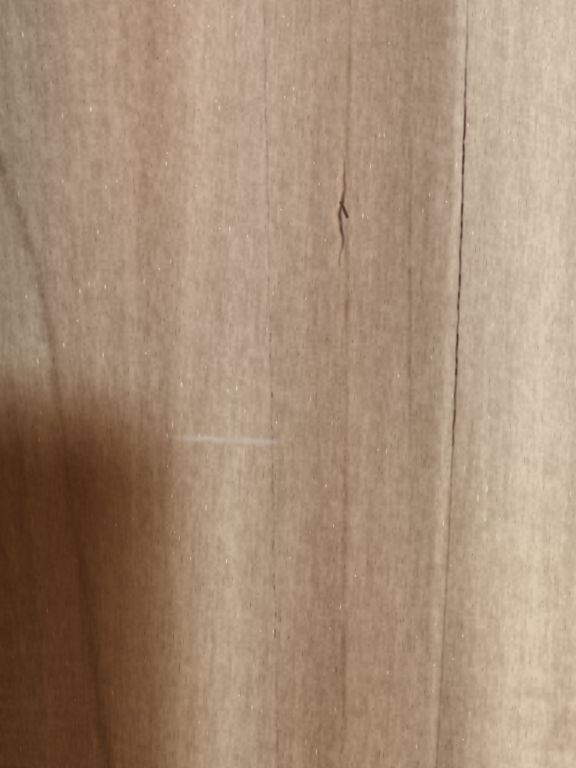
Reproduce this texture procedurally as a Shadertoy shader.

```glsl
// Planed pale wood boards with near-vertical grain, a soft brown shadow at lower left,
// dark glue seams, a small crack and a chalky scratch. Stretched value noise makes
// the fibres, a jittered grid makes the flecks, and thin gaussian bands make the seams.

#define WOOD_DARK vec3(0.57, 0.475, 0.39)
#define WOOD_PALE vec3(0.82, 0.75, 0.67)
#define SHADOW_TINT vec3(0.56, 0.395, 0.27)
#define CRACK_COLOR vec3(0.27, 0.17, 0.12)
#define CHALK_COLOR vec3(0.78, 0.72, 0.69)
#define STREAK_CONTRAST 0.17
#define FIBRE_CONTRAST 0.17
#define CURL_CONTRAST 0.16
#define FLECK_GRID vec2(125.0, 75.0)

float hash(vec2 p) {
    vec3 q = fract(p.xyx * vec3(0.1031, 0.1030, 0.0973));
    q += dot(q, q.yzx + 33.33);
    return fract((q.x + q.y) * q.z);
}

float noise(vec2 p) {
    vec2 i = floor(p), f = fract(p);
    f = f * f * (3.0 - 2.0 * f);
    return mix(mix(hash(i), hash(i + vec2(1, 0)), f.x),
               mix(hash(i + vec2(0, 1)), hash(i + vec2(1, 1)), f.x), f.y);
}

// Noise centred on zero
float grain(vec2 p) { return noise(p) - 0.5; }

// Soft line of the given half width
float band(float d, float width) { return exp(-d * d / (width * width)); }

float segment(vec2 p, vec2 a, vec2 b) {
    vec2 ab = b - a;
    return length(p - a - ab * clamp(dot(p - a, ab) / dot(ab, ab), 0.0, 1.0));
}

// Short upright dashes of varied strength in a share of the grid cells
float dashes(vec2 q, float share) {
    q.y += 7.0 * hash(vec2(floor(q.x), 3.0));
    vec2 cell = floor(q), f = fract(q) - 0.5;
    float rnd = hash(cell + 17.0);
    float across = abs(f.x - 0.4 * (hash(cell + 5.0) - 0.5));
    float reach = mix(0.15, 0.48, hash(cell + 41.0));
    return step(1.0 - share, rnd) * mix(0.3, 1.0, hash(cell + 63.0))
         * smoothstep(0.30, 0.0, across) * smoothstep(reach, 0.0, abs(f.y));
}

// Tone of the bare boards: 0 is dark wood, 1 is pale wood
float woodTone(vec2 uv, vec2 fib) {
    float tone = 0.27 + 0.25 * band(uv.x - 0.38, 0.10) + 0.72 * smoothstep(0.72, 0.92, uv.x);
    tone -= 0.16 * smoothstep(0.14, 0.0, uv.x);
    tone += 0.12 * smoothstep(0.5, 0.9, uv.y) * smoothstep(0.04, 0.2, uv.x) * smoothstep(0.8, 0.5, uv.x);
    tone -= 0.10 * smoothstep(0.3, 0.0, uv.y);
    tone += STREAK_CONTRAST * grain(fib * vec2(15.0, 1.2));
    tone += STREAK_CONTRAST * grain(fib * vec2(52.0, 2.6) + 9.0);
    tone += FIBRE_CONTRAST * 0.8 * grain(fib * vec2(140.0, 12.0) + 31.0);
    tone += FIBRE_CONTRAST * 1.2 * grain(fib * vec2(220.0, 70.0) + 57.0);
    tone += FIBRE_CONTRAST * grain(uv * vec2(190.0, 250.0));

    // Ripples across the grain, strongest in the lower corners
    float corner = smoothstep(0.5, 0.1, uv.y) * smoothstep(0.25, 0.45, abs(uv.x - 0.5));
    float bend = 0.05 * noise(uv * 6.0);
    tone += CURL_CONTRAST * corner * grain(vec2(uv.x * 12.0, (uv.y + bend) * 85.0));
    tone += CURL_CONTRAST * 0.8 * grain(vec2(uv.x * 55.0, (uv.y + uv.x * 0.3) * 110.0));
    return tone;
}

void mainImage(out vec4 fragColor, in vec2 fragCoord) {
    vec2 uv = fragCoord / iResolution.xy;
    float drop = 1.0 - uv.y;

    // Fibre space leans with the boards
    float lean = mix(0.12, -0.05, smoothstep(0.0, 0.4, uv.x));
    vec2 fib = vec2(uv.x + (uv.y - 0.5) * lean, uv.y);
    float tone = woodTone(uv, fib);

    // Seam positions
    float bow = max(uv.y - 0.55, 0.0);
    float leftSeam = uv.x - (0.188 - 0.18 * uv.y - 0.8 * bow * bow);
    float midSeam = uv.x - (0.458 + 0.025 * drop);
    float rightSeam = uv.x - (0.812 - 0.03 * drop - 0.024 * drop * drop);
    rightSeam += 0.0015 * grain(vec2(5.0, uv.y * 70.0));
    float darkStreak = uv.x - (0.607 - 0.012 * drop);

    // Soft streaks and pale strips beside the seams
    tone -= 0.30 * band(leftSeam, 0.012) * (0.4 + noise(fib * vec2(40.0, 9.0)));
    tone -= 0.28 * band(darkStreak, 0.005) * (0.3 + noise(vec2(2.0, uv.y * 30.0)));
    tone -= 0.38 * band(uv.x - 0.712, 0.004) * band(uv.y - 0.60, 0.18) * (0.2 + noise(fib * vec2(1.0, 60.0)));
    tone -= 0.12 * band(uv.x - 0.57, 0.022) * smoothstep(0.75, 0.1, uv.y);
    tone += 0.26 * band(rightSeam + 0.011, 0.009);
    tone += 0.07 * band(midSeam + 0.008, 0.007);

    // Pores and bright flecks
    tone -= 0.32 * dashes(fib * vec2(150.0, 65.0), 0.12);
    tone += 0.75 * dashes(fib * FLECK_GRID + 70.0, 0.02);
    vec3 color = mix(WOOD_DARK, WOOD_PALE, clamp(tone, -0.5, 1.15));

    // Rosy boards in the middle, grey light at upper left, honey tone lower down
    float rosy = band(uv.x - 0.27, 0.14) * smoothstep(0.3, 0.9, uv.y) + 0.7 * band(uv.x - 0.60, 0.13);
    color *= 1.0 + rosy * vec3(0.025, -0.015, -0.02);
    color *= 1.0 + smoothstep(0.6, 0.0, uv.y) * vec3(0.005, -0.005, -0.05);
    color *= 1.0 + smoothstep(0.15, 0.0, uv.x) * vec3(-0.03, 0.0, 0.01);

    // Cast shadow with a wide penumbra
    float edge = uv.x + 0.03 * grain(vec2(1.0, uv.y * 4.0));
    float shade = smoothstep(0.56, 0.38, uv.y + 0.14 * uv.x) * smoothstep(0.40, 0.12, edge);
    shade *= mix(0.90, 1.14, smoothstep(0.0, 0.38, uv.y));
    color *= pow(SHADOW_TINT, vec3(shade));

    // Open seams, broken along their length
    float gaps = smoothstep(0.1, 0.8, noise(vec2(7.0, uv.y * 130.0)));
    float open = smoothstep(0.30, 0.54, uv.y) * smoothstep(1.0, 0.78, uv.y);
    float seam = band(rightSeam, 0.0022) * mix(0.22, 0.88, open) * mix(0.55, 1.0, gaps);
    float midGaps = smoothstep(0.5, 1.0, noise(vec2(19.0, uv.y * 140.0)));
    midGaps *= 0.3 + noise(vec2(23.0, uv.y * 9.0));
    seam = max(seam, band(midSeam + 0.003 * grain(vec2(3.0, uv.y * 60.0)), 0.0020) * (0.07 + 0.35 * midGaps));
    seam = max(seam, 0.16 * band(leftSeam, 0.004) * gaps);

    // Crack of uneven width with a lifted splinter and a lit lip
    float wander = 0.010 * grain(vec2(4.0, uv.y * 32.0)) + 0.004 * grain(vec2(8.0, uv.y * 90.0));
    float crackX = uv.x - 0.595 - wander;
    float along = smoothstep(0.09, 0.01, abs(uv.y - 0.725));
    float crack = band(crackX, mix(0.0015, 0.0032, along)) * along * (0.6 + 0.5 * noise(vec2(6.0, uv.y * 110.0)));
    vec2 p = vec2(uv.x * 0.75, uv.y);
    float splinter = segment(p, vec2(0.444, 0.736), vec2(0.452, 0.718));
    crack = max(crack, smoothstep(0.0036, 0.0004, splinter));
    color *= 1.0 + 0.12 * band(crackX + 0.008, 0.005) * along;
    color = mix(color, CRACK_COLOR, max(seam, 0.85 * min(crack, 1.0)));

    // Chalky scratch
    float scratch = band(uv.y - 0.431 + 0.035 * (uv.x - 0.3), 0.0045);
    scratch *= smoothstep(0.28, 0.36, uv.x) * smoothstep(0.50, 0.46, uv.x);
    color = mix(color, CHALK_COLOR, scratch * (0.4 + 0.5 * noise(uv * vec2(50.0, 160.0))));

    fragColor = vec4(clamp(color, 0.0, 1.0), 1.0);
}
```
